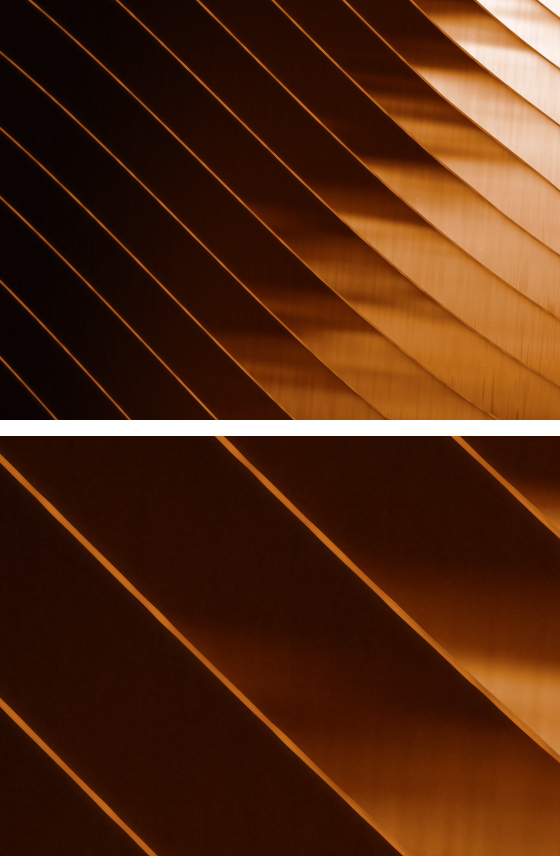
Top, the full canvas; bottom, a detail of the centre.
Give the GLSL for this pattern, as a WebGL 1 fragment shader.

```glsl
precision highp float;
uniform vec2 u_resolution;

float hash(vec2 p) {
  vec3 q = fract(p.xyx * vec3(0.1031, 0.1030, 0.0973));
  q += dot(q, q.yzx + 33.33);
  return fract((q.x + q.y) * q.z);
}

float noise(vec2 p) {
  vec2 i = floor(p), f = fract(p);
  f = f * f * (3.0 - 2.0 * f);
  return mix(mix(hash(i), hash(i + vec2(1, 0)), f.x),
             mix(hash(i + vec2(0, 1)), hash(i + vec2(1, 1)), f.x), f.y);
}

// Curved slat coordinate: whole numbers fall on the edges
float slatField(vec2 p) {
  float bend = 1.15 - 2.1 * p.x + 0.6 * p.y
             - 7.0 * max(p.x - 1.05, 0.0) * max(0.5 - p.y, 0.0);
  float f = 5.68 + 4.475 * p.x + 0.984 * p.x * p.x - 5.5 * p.y + p.x * p.y * bend;
  float gap = f - 3.1;
  return f - 0.1 * exp(-4.0 * gap * gap);
}

// Black through copper to white
vec3 copper(float heat) {
  vec3 c = mix(vec3(0.04, 0.012, 0.008), vec3(0.25, 0.07, 0.0), clamp(heat * 5.0, 0.0, 1.0));
  c = mix(c, vec3(0.44, 0.17, 0.01), clamp(heat * 5.0 - 1.0, 0.0, 1.0));
  c = mix(c, vec3(0.74, 0.42, 0.10), clamp(heat * 5.0 - 2.0, 0.0, 1.0));
  c = mix(c, vec3(0.87, 0.65, 0.48), clamp(heat * 5.0 - 3.0, 0.0, 1.0));
  return mix(c, vec3(0.99, 0.95, 0.93), clamp(heat * 5.0 - 4.0, 0.0, 1.0));
}

// Reflected light on one slat, with blurred streaks and brushed wear
float slatHeat(vec2 p, float slat) {
  float along = p.y - 0.12 * p.x - 0.75 + 0.124 * (slat - 4.0);
  float streak = noise(vec2(p.x * 2.5 + slat * 7.3, along * 16.0))
               + 0.5 * noise(vec2(p.x * 4.0 + slat * 3.1, along * 38.0)) - 0.75;
  float lit = smoothstep(-0.08, 0.15, along + 0.11 * streak) * smoothstep(2.5, 4.0, slat);
  float shade = 0.14 * smoothstep(-0.7, 0.0, along) * smoothstep(0.0, 0.6, p.x);
  float glow = 0.5 + 0.063 * (slat - 4.0) - 0.15 * smoothstep(0.2, 0.45, along);
  float brushed = noise(vec2(p.x * 130.0 + p.y * 9.0, p.y * 12.0 + slat * 5.0));
  float scratch = smoothstep(0.62, 0.95, brushed) * smoothstep(0.1, 0.45, along);
  float heat = mix(shade, glow + 0.05 * streak, lit);
  return heat + (brushed - 0.5) * (0.012 + 0.025 * lit) - 0.1 * scratch * lit;
}

void main() {
  vec2 p = vec2(gl_FragCoord.x, u_resolution.y - gl_FragCoord.y) / u_resolution.y;
  float pixel = 1.0 / u_resolution.y;
  float f = slatField(p);
  vec2 slope = vec2(slatField(p + vec2(0.002, 0.0)) - f,
                    slatField(p + vec2(0.0, 0.002)) - f) / 0.002;

  // Signed distance to the nearest edge, positive on its upper right
  float edge = floor(f + 0.5);
  float dist = (f - edge) / length(slope);
  float side = smoothstep(-0.5 * pixel, 0.5 * pixel, dist);
  float heat = mix(slatHeat(p, edge - 1.0), slatHeat(p, edge), side);

  // Soft shadow below each edge
  heat *= 1.0 - 0.3 * (1.0 - side) * exp(dist * 130.0);
  vec3 color = copper(heat);

  // Thin glinting rim, uneven and nicked along its length
  float nick = noise(vec2(p.x * 70.0, edge * 9.0));
  float width = 0.0021 + 0.0007 * nick;
  float rim = 1.0 - smoothstep(width - 0.6 * pixel, width + 0.6 * pixel, abs(dist));
  float rimHeat = 0.46 + 0.08 * smoothstep(0.0, 0.6, p.x) + 0.08 * (nick - 0.5);
  color = mix(color, copper(rimHeat), 0.9 * rim);
  color += vec3(0.16, 0.08, 0.02) * exp(-abs(dist) * 220.0) * (1.0 - smoothstep(0.1, 0.5, heat));

  // Fine grain and sparse pale specks
  float speck = smoothstep(0.93, 0.99, noise(p * 140.0));
  color += 0.06 * speck * color + 0.012 * (noise(p * 380.0) - 0.5);
  gl_FragColor = vec4(clamp(color, 0.0, 1.0), 1.0);
}
```
